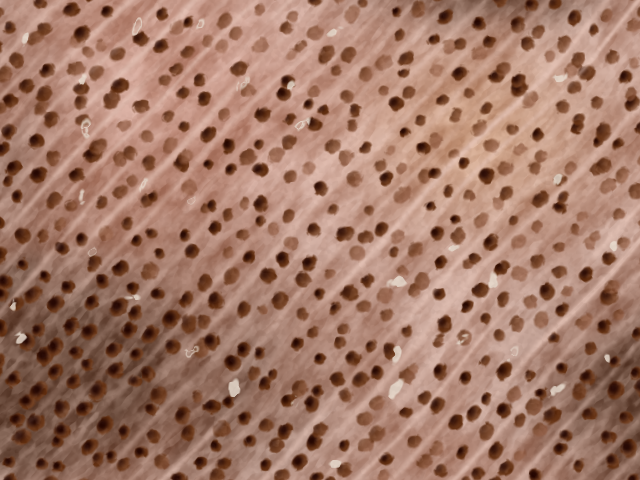
Reproduce this texture procedurally as a WebGL 2 fragment shader.

```glsl
#version 300 es
precision highp float;
// Cut wood end grain: brown round pores in slanting rows between pale rays, with chalky flecks.
uniform vec2 u_resolution;
out vec4 fragColor;

// Sizes are in canvas heights.
const float GRAIN_ANGLE = 0.82;
const vec2  PORE_CELL = vec2(0.053, 0.049);   // along and across the grain
const float PORE_RADIUS = 0.0140;
const float PORE_SHARE = 0.92;
const float PORE_EDGE = 0.0036;
const float RAY_WIDTH = 0.0085;
const float FLECK_CELLS = 9.0;
const float FLECK_SHARE = 0.30;
const float FLECK_EDGE = 0.003;

const vec3 TISSUE_LIGHT = vec3(0.80, 0.66, 0.61);
const vec3 TISSUE_MID   = vec3(0.66, 0.48, 0.41);
const vec3 TISSUE_DARK  = vec3(0.38, 0.26, 0.20);
const vec3 RAY_COLOR    = vec3(0.89, 0.76, 0.71);
const vec3 PORE_PALE    = vec3(0.58, 0.37, 0.27);
const vec3 PORE_BROWN   = vec3(0.43, 0.23, 0.11);
const vec3 PORE_DEEP    = vec3(0.15, 0.03, 0.01);
const vec3 FLECK_COLOR  = vec3(0.90, 0.85, 0.80);

vec2 hash2(vec2 p) {
  vec3 a = fract(p.xyx * vec3(0.1031, 0.1030, 0.0973));
  a += dot(a, a.yzx + 33.33);
  return fract((a.xx + a.yz) * a.zy);
}

// Smooth cellular noise: random cell values blended by distance.
float cellNoise(vec2 p) {
  vec2 base = floor(p), f = p - base;
  float sum = 0.0, total = 0.0;
  for (int j = -1; j <= 1; j++)
  for (int i = -1; i <= 1; i++) {
    vec2 o = vec2(i, j);
    vec2 d = o + hash2(base + o) - f;
    float w = exp(-7.0 * dot(d, d));
    sum += w * hash2(base + o + 71.7).x;
    total += w;
  }
  return sum / total;
}

float glow(vec2 p, vec2 center, vec2 size) {
  vec2 d = (p - center) / size;
  return exp(-dot(d, d));
}

// Long pale streaks along the borders between pore rows.
float rays(vec2 q) {
  float row = q.y / PORE_CELL.y;
  float id = floor(row + 0.5);
  vec2 h = hash2(vec2(id, 19.0));
  float d = (row - id) * PORE_CELL.y + 0.003 * sin(q.x * 12.0 + h.y * 40.0);
  float width = RAY_WIDTH * (0.55 + 0.6 * h.y);
  float fade = 0.25 + 0.75 * smoothstep(0.15, 0.65, cellNoise(vec2(q.x * 2.8, id * 7.3)));
  return exp(-d * d / (width * width)) * (0.30 + 0.70 * h.x) * fade;
}

// Jittered pores, each darker on its upper left wall.
vec3 addPores(vec3 color, vec2 q, float shade, float ray, float rough) {
  float row = floor(q.y / PORE_CELL.y);
  for (int j = -1; j <= 1; j++) {
    float r = row + float(j);
    float shift = hash2(vec2(r, 5.0)).x;
    float column = floor(q.x / PORE_CELL.x - shift);
    for (int i = -1; i <= 1; i++) {
      vec2 id = vec2(column + float(i), r);
      vec2 h = hash2(id + 13.0), k = hash2(id + 157.0), m = hash2(id + 311.0);
      if (m.x > PORE_SHARE) continue;
      vec2 center = (id + vec2(shift, 0.0) + 0.5 + (h - 0.5) * vec2(0.85, 0.50)) * PORE_CELL;
      vec2 d = q - center;
      float angle = atan(d.y, d.x);
      float radius = PORE_RADIUS * (0.74 + 0.46 * k.x + 0.10 * shade);
      radius *= 1.0 + 0.07 * sin(2.0 * angle + h.x * 20.0);
      float dist = length(d * vec2(0.86 + 0.15 * m.y, 1.06)) + 0.005 * (rough - 0.5);
      float mask = 1.0 - smoothstep(-PORE_EDGE, PORE_EDGE, dist - radius);
      float depth = clamp(0.05 + 0.78 * k.y + 0.60 * shade, 0.0, 1.1);
      float side = dot(d, vec2(-0.2, 0.98)) / radius;
      float core = smoothstep(1.15, 0.15, length(d - vec2(-0.05, 0.35) * radius) / radius);
      vec3 inside = mix(PORE_PALE, PORE_BROWN, smoothstep(0.05, 0.5, depth + 0.20 * side));
      inside += 0.10 * (rough - 0.5);
      inside = mix(inside, PORE_DEEP, core * smoothstep(0.30, 1.0, depth + 0.25 * side));
      color = mix(color, inside, mask * (0.60 + 0.40 * min(depth * 1.5, 1.0)) * (1.0 - 0.55 * ray));
    }
  }
  return color;
}

// Sparse ragged chips, some of them hollow.
float flecks(vec2 p, float rough) {
  vec2 id = floor(p * FLECK_CELLS);
  vec2 h = hash2(id + 47.0), k = hash2(id + 89.0);
  vec2 d = p - (id + 0.25 + 0.5 * h) / FLECK_CELLS;
  float a = GRAIN_ANGLE + (k.y - 0.5) * 1.6;
  d = mat2(cos(a), -sin(a), sin(a), cos(a)) * d;
  float dist = length(d * vec2(0.6, 1.25)) + (rough - 0.5) * 0.014;
  float size = 0.005 + 0.006 * h.y;
  float chip = 1.0 - smoothstep(-FLECK_EDGE, FLECK_EDGE, dist - size);
  float hollow = step(0.6, h.x) * (1.0 - smoothstep(0.0, 0.005, dist - size * 0.25));
  return chip * (1.0 - 0.8 * hollow) * step(k.x, FLECK_SHARE);
}

void main() {
  vec2 p = gl_FragCoord.xy / u_resolution.y;
  float c = cos(GRAIN_ANGLE), s = sin(GRAIN_ANGLE);
  vec2 q = vec2(c * p.x + s * p.y, c * p.y - s * p.x);
  q.y += 0.006 * sin(q.x * 6.0 + q.y * 3.0) + 0.003 * sin(q.x * 13.0 - q.y * 8.0);

  // Broad shadows and the bright fibrous band.
  float cloud = cellNoise(p * 6.0);
  float streak = cellNoise(q * vec2(5.0, 17.0));
  float shade = 1.15 * glow(p, vec2(0.15, 0.20), vec2(0.40, 0.23))
              + 1.10 * glow(p, vec2(1.35, 0.14), vec2(0.20, 0.22))
              + 0.80 * glow(p, vec2(1.02, 1.01), vec2(0.22, 0.06))
              + 0.40 * glow(p, vec2(0.0, 0.65), vec2(0.14, 0.30));
  shade = clamp(shade * (0.45 + 0.6 * cloud + 0.5 * streak), 0.0, 1.0);
  float band = glow(q, vec2(1.10, -0.62), vec2(0.30, 0.055));

  // Tissue with mottling and fine fibres.
  float mottle = cellNoise(q * vec2(18.0, 36.0));
  float fibre = cellNoise(q * vec2(45.0, 110.0));
  float tone = 0.52 + 0.6 * (mottle - 0.5) + 0.5 * (fibre - 0.5)
             + 0.7 * (cloud - 0.5) + 0.6 * (streak - 0.5);
  vec3 color = mix(TISSUE_MID, TISSUE_LIGHT, clamp(tone + 0.4 * band, -0.3, 1.2));
  color += vec3(0.03, 0.01, -0.04) * glow(p, vec2(1.0, 0.72), vec2(0.22, 0.18));
  color += vec3(0.03, -0.005, -0.01) * glow(p, vec2(0.35, 0.8), vec2(0.4, 0.3));
  color = mix(color, TISSUE_DARK + 0.16 * (mottle + fibre - 1.0), 0.88 * shade);

  float ray = clamp(rays(q) * (1.0 + 0.9 * band), 0.0, 1.0);
  color = mix(color, RAY_COLOR, ray * (0.82 - 0.42 * shade));
  color = addPores(color, q, shade, ray, cellNoise(p * 95.0));
  color = mix(color, FLECK_COLOR, 0.85 * flecks(p, cellNoise(p * 75.0)));
  color += 0.04 * (cellNoise(p * 130.0) - 0.5);
  fragColor = vec4(clamp(color, 0.0, 1.0), 1.0);
}
```
